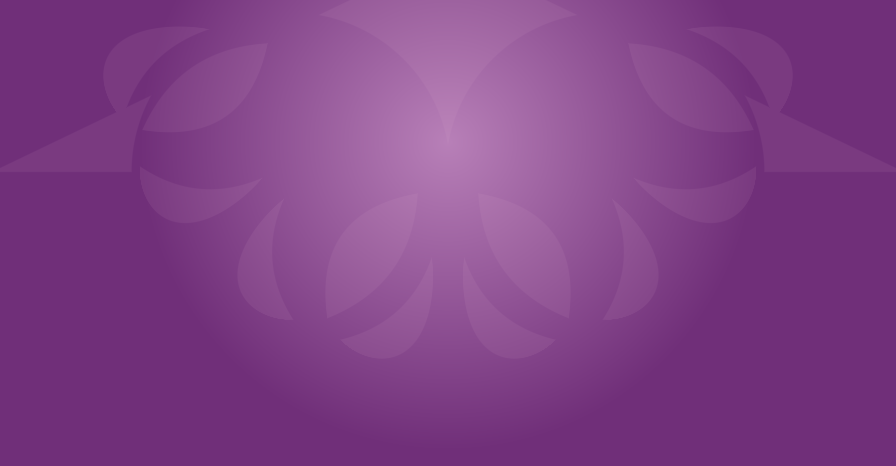
Reproduce this background procedurally as a Shadertoy shader.

```glsl
const vec3 PLUM = vec3(0.44, 0.185, 0.475);
const vec3 ORCHID = vec3(0.72, 0.50, 0.72);
const vec3 BLUSH = vec3(0.90, 0.72, 0.82);
const float PETAL_OPACITY = 0.08;
const int PETALS = 6;

// Start and end tip of each petal on one half of the canvas
const vec4 TIPS[PETALS] = vec4[PETALS](
    vec4(0.698, 0.744, 0.513, 0.937),
    vec4(0.656, 0.721, 0.387, 0.907),
    vec4(0.661, 0.643, 0.399, 0.618),
    vec4(0.332, 0.314, 0.352, 0.573),
    vec4(0.259, 0.317, 0.065, 0.585),
    vec4(0.231, 0.271, 0.035, 0.447));

// Signed bend of the two sides of each petal
const vec2 BENDS[PETALS] = vec2[PETALS](
    vec2(0.140, 0.317), vec2(0.200, -0.312), vec2(-0.143, -0.297),
    vec2(0.139, 0.297), vec2(-0.210, 0.320), vec2(-0.143, -0.297));

float coverage(float dist, float blur) {
    return 1.0 - smoothstep(-blur, blur, dist);
}

// Approximate distance to the area between two curves that share both tips
float petalDistance(vec2 p, vec4 tips, vec2 bend, vec2 roundness) {
    vec2 axis = tips.zw - tips.xy;
    float len = length(axis);
    vec2 dir = axis / len;
    vec2 rel = p - tips.xy;
    float along = dot(rel, dir) / len;
    float across = dot(rel, vec2(dir.y, -dir.x));
    float t = clamp(along, 0.0, 1.0);
    float inner = bend.x * t * (1.0 - t);
    float outer = bend.y * pow(t, roundness.x) * pow(1.0 - t, roundness.y);
    float sides = max(min(inner, outer) - across, across - max(inner, outer));
    return max(sides, len * max(-along, along - 1.0));
}

// Pointed crown between two mirrored discs, cut by a slanted top edge
float crownDistance(vec2 p, vec2 center, float radius) {
    float disc = radius - length(p - center);
    float slant = dot(p, vec2(0.433, 0.902)) - 0.993;
    return max(max(disc, slant), center.y - p.y);
}

void mainImage(out vec4 fragColor, in vec2 fragCoord) {
    vec2 p = (fragCoord - vec2(0.5 * iResolution.x, 0.0)) / iResolution.y;
    p.x = abs(p.x);
    float blur = 0.8 / iResolution.y;

    // Radial glow
    float glow = 1.0 - length(p - vec2(0.0, 0.695)) / 0.66;
    vec3 color = mix(PLUM, ORCHID, clamp(glow, 0.0, 1.0));

    // Translucent petals: every third one is a lens, the rest have a round end
    float cover = coverage(crownDistance(p, vec2(0.337, 0.631), 0.342), blur);
    for (int i = 0; i < PETALS; i++) {
        vec2 roundness = i % 3 == 1 ? vec2(1.0) : vec2(0.55, 0.92);
        float dist = petalDistance(p, TIPS[i], BENDS[i], roundness);
        cover = max(cover, coverage(dist, blur));
    }
    color = mix(color, BLUSH, PETAL_OPACITY * cover);

    fragColor = vec4(color, 1.0);
}
```
